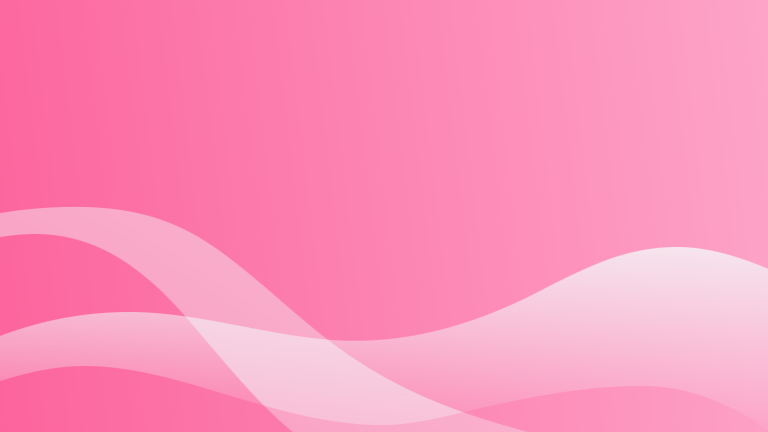
Give the GLSL for this background, as a Shadertoy shader.

```glsl
// Smooth curve through knots of (x, height, slope)
float curve(float x, vec3 knots[7]) {
    float y = knots[0].y;
    for (int i = 0; i < 6; i++) {
        vec3 a = knots[i], b = knots[i + 1];
        if (x < a.x) break;
        float span = b.x - a.x;
        float t = clamp((x - a.x) / span, 0.0, 1.0);
        float s = 1.0 - t;
        y = mix(a.y, b.y, t * t * (3.0 - 2.0 * t))
          + span * t * s * (a.z * s - b.z * t);
    }
    return y;
}

// Smooth coverage of the side where d is positive
float coverage(float d) {
    return clamp(d / fwidth(d) + 0.5, 0.0, 1.0);
}

void mainImage(out vec4 fragColor, in vec2 fragCoord) {
    vec2 p = fragCoord / iResolution.xy * vec2(16.0, 9.0);

    // Slightly tilted pink backdrop
    float across = (p.x + 0.12 * p.y) / 17.08;
    vec3 color = mix(vec3(0.988, 0.392, 0.612), vec3(0.992, 0.645, 0.785), across);

    // Wide wave running across the canvas
    float waveTop = curve(p.x, vec3[7](
        vec3(0.0, 2.0, 0.38), vec3(2.7, 2.5, 0.0), vec3(7.4, 1.9, 0.0),
        vec3(11.25, 2.94, 0.52), vec3(12.5, 3.53, 0.4),
        vec3(14.1, 3.855, 0.0), vec3(16.0, 3.4, -0.42)));
    float waveBottom = curve(p.x, vec3[7](
        vec3(0.0, 1.06, 0.32), vec3(1.77, 1.375, 0.0), vec3(5.46, 0.56, -0.28),
        vec3(7.95, 0.145, 0.0), vec3(9.6, 0.4, 0.24),
        vec3(13.4, 0.96, 0.0), vec3(16.0, 0.04, -0.7)));
    float wave = coverage(waveTop - p.y) * coverage(p.y - waveBottom);

    // Ribbon falling from the left
    float ribbonTop = curve(p.x, vec3[7](
        vec3(0.0, 4.56, 0.17), vec3(1.56, 4.69, 0.0), vec3(4.17, 4.04, -0.6),
        vec3(6.83, 1.92, -0.77), vec3(11.0, 0.0, -0.27),
        vec3(12.0, -0.25, -0.2), vec3(16.0, -0.9, -0.15)));
    float ribbonBottom = curve(p.x, vec3[7](
        vec3(0.0, 4.06, 0.16), vec3(0.73, 4.125, 0.0), vec3(2.7, 3.48, -0.7),
        vec3(3.85, 2.42, -1.15), vec3(6.1, 0.0, -0.8),
        vec3(7.0, -0.7, -0.75), vec3(16.0, -7.0, -0.7)));
    float ribbon = coverage(ribbonTop - p.y) * coverage(p.y - ribbonBottom);

    // Translucent layers, the wave fading downward
    vec3 veil = vec3(0.96, 0.93, 0.95);
    float waveAlpha = clamp(0.05 + 0.22 * p.y, 0.0, 0.92);
    float ribbonAlpha = mix(0.36 + 0.025 * p.y, 0.55, wave);
    color = mix(color, veil, wave * waveAlpha);
    color = mix(color, veil, ribbon * ribbonAlpha);

    fragColor = vec4(color, 1.0);
}
```
